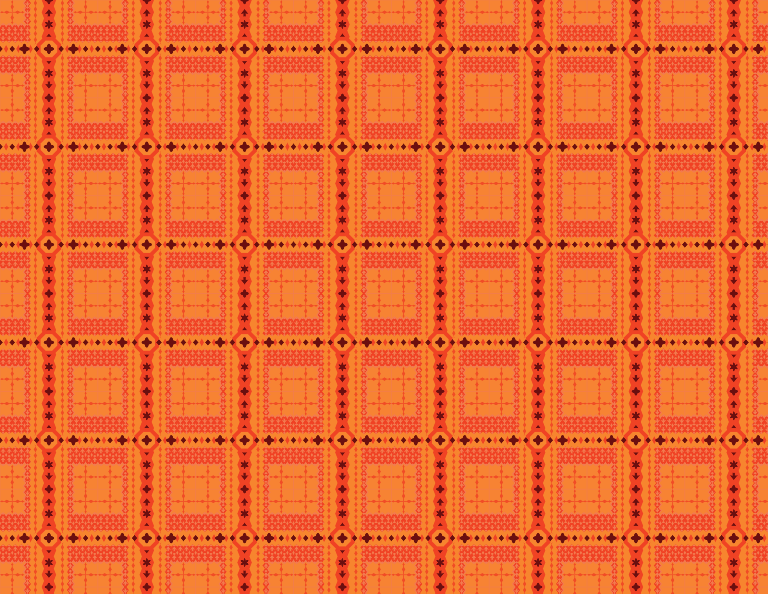
A WebGL 1 fragment shader for this pattern:

```glsl
precision highp float;
// Woven-looking plaid of square cells: dark beaded stripes cross at ringed nodes
// and frame speckled red panels with orange centres. Each cell is folded into one
// quadrant, then painted in layers of distance shapes and repeated small motifs.

uniform vec2 u_resolution;

const float CELLS_ACROSS = 7.85;
const vec3 ORANGE = vec3(0.97, 0.52, 0.18);
const vec3 RED = vec3(0.94, 0.26, 0.14);
const vec3 SALMON = vec3(0.95, 0.48, 0.31);
const vec3 MAROON = vec3(0.42, 0.06, 0.06);

// Coverage of a shape from its signed distance.
float fill(float d, float px) {
  return 1.0 - smoothstep(-0.6 * px, 0.6 * px, d);
}

float box(vec2 p, vec2 halfSize) {
  vec2 d = abs(p) - halfSize;
  return max(d.x, d.y);
}

float diamond(vec2 p, vec2 size) {
  p = abs(p) / size;
  return (p.x + p.y - 1.0) * min(size.x, size.y);
}

float flower(vec2 p, float radius, float petals, float depth) {
  return length(p) - radius * (1.0 + depth * cos(petals * atan(p.y, p.x + 1e-5)));
}

// Arrowhead on a short stem, pointing along +y.
float arrow(vec2 p, float size) {
  float head = max(abs(p.x) + 0.8 * p.y - 0.6 * size, -p.y - 0.35 * size);
  float stem = box(p + vec2(0.0, 0.4 * size), vec2(0.28, 0.6) * size);
  return min(head, stem);
}

// Triangle wave from -1 to 1, used for serrated edges.
float zigzag(float x, float period) {
  return 4.0 * abs(fract(x / period) - 0.5) - 1.0;
}

vec2 repeat(vec2 p, vec2 period) {
  return mod(p, period) - 0.5 * period;
}

// Red panel, salmon speckles and the orange centre; c is measured from its middle.
vec3 panel(vec3 col, vec2 c, float px) {
  vec2 jag = 0.012 * vec2(zigzag(c.y, 0.0625), zigzag(c.x, 0.0625));
  float frame = fill(box(c + jag, vec2(0.305, 0.425)), px);
  col = mix(col, RED, frame);
  vec2 speck = repeat(c, vec2(0.0625, 0.0875));
  float marks = min(arrow(speck, 0.027), diamond(speck - vec2(0.0, 0.032), vec2(0.018, 0.012)));
  marks = min(marks, diamond(repeat(c + vec2(0.031, 0.044), vec2(0.0625, 0.0875)), vec2(0.012, 0.02)));
  col = mix(col, SALMON, frame * fill(marks, px));

  float centre = box(c - jag, vec2(0.245));
  col = mix(col, SALMON, fill(centre - 0.014, px));
  col = mix(col, mix(ORANGE, SALMON, 0.15), fill(centre, px));
  float hairline = min(abs(c.x), abs(c.y)) - 0.004;
  col = mix(col, SALMON, 0.8 * fill(max(hairline, centre), px));

  // Four-armed sprigs, each arm a chain of leaves.
  vec2 s = abs(c - 0.125);
  s = vec2(min(s.x, s.y), max(s.x, s.y));
  float sprig = diamond(s - vec2(0.0, 0.055), vec2(0.017, 0.032));
  sprig = min(sprig, diamond(s - vec2(0.0, 0.105), vec2(0.011, 0.018)));
  sprig = min(sprig, max(s.x - 0.004, s.y - 0.1));
  return mix(col, RED, 0.85 * fill(sprig, px));
}

// Upright red stripe with maroon beads and a dashed thread beside it.
vec3 columnStripe(vec3 col, vec2 a, float px) {
  vec2 dash = vec2(a.x - 0.138, repeat(a.yy, vec2(0.0625)).y);
  col = mix(col, RED, 0.85 * fill(diamond(dash, vec2(0.017, 0.03)), px));
  float edge = a.x - 0.062 - 0.012 * zigzag(a.y, 0.125);
  col = mix(col, RED, fill(edge, px));
  float index = floor(a.y * 8.0 + 0.5);
  vec2 p = vec2(a.x, a.y - index / 8.0);
  float bead = flower(p, 0.034, 4.0, 0.25);
  if (mod(index, 2.0) > 0.5) bead = arrow(p, 0.042);
  else if (index == 2.0) bead = flower(p.yx, 0.034, 6.0, 0.3);
  return mix(col, MAROON, fill(bead, px));
}

// Level orange stripe with large and small beads, and the ring at each node.
vec3 rowStripe(vec3 col, vec2 a, float px) {
  float edge = a.y - 0.05 - 0.01 * zigzag(a.x, 0.0625);
  col = mix(col, ORANGE, fill(edge, px));
  vec2 link = vec2(repeat(a.xx, vec2(0.125)).x, a.y);
  col = mix(col, RED, fill(diamond(link, vec2(0.022, 0.04)), px));

  float octagon = max(max(a.x, a.y), 0.72 * (a.x + a.y));
  col = mix(col, RED, fill(octagon - 0.125, px));
  col = mix(col, ORANGE, fill(octagon - 0.085, px));

  float index = floor(a.x * 8.0 + 0.5);
  vec2 p = vec2(a.x - index / 8.0, a.y);
  float large = 1.0 - step(0.5, abs(index - 1.0) < 0.5 || index > 2.5 ? 1.0 : 0.0);
  float bead = mix(diamond(p, vec2(0.028, 0.032)), flower(p, 0.042, 4.0, 0.25), large);
  return mix(col, MAROON, fill(bead, px));
}

void main() {
  float px = CELLS_ACROSS / u_resolution.x;
  vec2 fromTop = vec2(gl_FragCoord.x, u_resolution.y - gl_FragCoord.y);
  vec2 a = abs(fract(fromTop * px) - 0.5);
  vec3 col = panel(ORANGE, 0.5 - a, px);
  col = columnStripe(col, a, px);
  col = rowStripe(col, a, px);
  gl_FragColor = vec4(col, 1.0);
}
```
